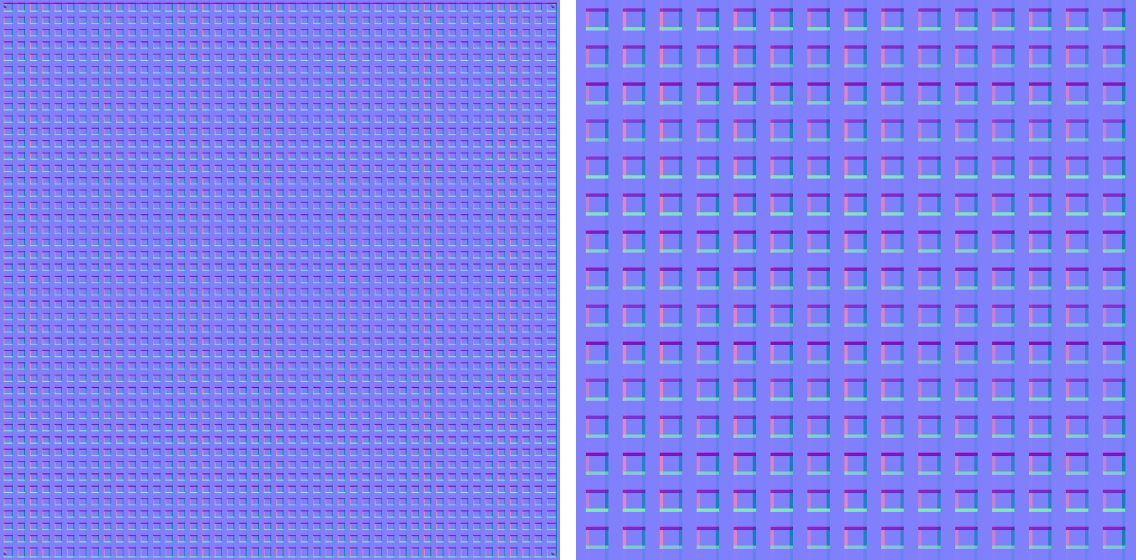
Left, the full canvas; right, a detail of the centre.
Reproduce this texture map procedurally as a Shadertoy shader.

```glsl
// Tangent-space normal map of a panel with a 45 by 45 grid of square recesses and corner bolts.

const float CELLS = 45.0;
const vec2 PITCH = vec2(0.02198, 0.02204);   // cell spacing
const vec2 FIRST = vec2(0.0095, 0.0077);     // first recess, from upper left
const vec2 RECESS = vec2(0.0134, 0.0132);    // recess size
const vec2 RIM_LO = vec2(0.0066, 0.0050);
const vec2 RIM_HI = vec2(0.9945, 0.9955);
const float BEVEL = 0.0020;
const float STEEPNESS = 0.9;
const vec3 FLAT_COLOR = vec3(0.50, 0.50, 0.99);

float hash(float n, float seed) {
    return fract(sin(n * 12.99 + seed * 78.23) * 4375.85);
}

// Share of a pixel of width px that lies between a and b.
float band(float x, float a, float b, float px) {
    return clamp((min(x + 0.5 * px, b) - max(x - 0.5 * px, a)) / px, 0.0, 1.0);
}

vec3 slopeColor(vec2 tilt) {
    return 0.5 + 0.5 * vec3(tilt, sqrt(max(0.0, 1.0 - dot(tilt, tilt))));
}

// Bevel strength differs from one row or column to the next.
float wear(float index, float seed) {
    return mix(0.55, 1.0, hash(index, seed));
}

// Four bevels of a rectangle; amount holds left, right, top, bottom.
vec3 bevels(vec3 color, vec2 p, vec2 lo, vec2 hi, vec4 amount, vec2 gapAmount, float px) {
    float insideX = band(p.x, lo.x, hi.x, px);
    float insideY = band(p.y, lo.y, hi.y, px);
    float left = band(p.x, lo.x, lo.x + BEVEL, px) * mix(gapAmount.x, 1.0, insideY);
    float right = band(p.x, hi.x - BEVEL, hi.x, px) * mix(gapAmount.y, 1.0, insideY);
    float top = band(p.y, lo.y, lo.y + BEVEL, px) * insideX;
    float bottom = band(p.y, hi.y - BEVEL, hi.y, px) * insideX;
    color = mix(color, slopeColor(vec2(STEEPNESS, 0.0)), left * amount.x);
    color = mix(color, slopeColor(vec2(-STEEPNESS, 0.0)), right * amount.y);
    color = mix(color, slopeColor(vec2(0.0, -STEEPNESS)), top * amount.z);
    return mix(color, slopeColor(vec2(0.0, STEEPNESS)), bottom * amount.w);
}

vec3 recesses(vec3 color, vec2 p, float px) {
    vec2 gap = PITCH - RECESS;
    vec2 cell = clamp(floor((p - FIRST + 0.5 * gap) / PITCH), 0.0, CELLS - 1.0);
    vec2 lo = FIRST + cell * PITCH;
    vec2 hi = lo + RECESS;
    // Outermost recesses reach the rim.
    lo = mix(lo, RIM_LO, equal(cell, vec2(0.0)));
    hi = mix(hi, RIM_HI, equal(cell, vec2(CELLS - 1.0)));
    vec4 amount = vec4(wear(cell.x, 1.0), wear(cell.x, 2.0),
                       wear(cell.y, 3.0), wear(cell.y, 4.0));
    return bevels(color, p, lo, hi, amount, vec2(0.08, 0.25), px);
}

vec3 bolt(vec3 color, vec2 p, vec2 center, float radius, float px) {
    vec2 d = (p - center) / radius;
    float mask = 1.0 - smoothstep(-0.5 * px, 0.5 * px, length(p - center) - radius);
    vec2 tilt = vec2(d.x, -d.y) * STEEPNESS;
    return mix(color, slopeColor(tilt) * 0.85, mask);
}

void mainImage(out vec4 fragColor, in vec2 fragCoord) {
    vec2 p = fragCoord / iResolution.xy;
    p.y = 1.0 - p.y;
    float px = 1.0 / min(iResolution.x, iResolution.y);

    vec3 color = recesses(FLAT_COLOR, p, px);

    // Raised rim of the whole panel
    color = bevels(color, p, RIM_LO, RIM_HI, vec4(0.15, 0.8, 0.85, 0.35), vec2(0.0), px);

    // Corner bolts
    for (int i = 0; i < 4; i++) {
        vec2 corner = vec2(float(i % 2), float(i / 2));
        vec2 center = mix(vec2(0.0095, 0.0108), vec2(0.988, 0.988), corner);
        color = bolt(color, p, center, 0.0034, px);
    }

    // Small scuffs near the lower left
    for (int i = 0; i < 3; i++) {
        float n = float(i);
        vec2 center = vec2(0.077 + 0.004 * hash(n, 5.0), 0.785 + 0.011 * n);
        color = bolt(color, p, center, 0.0009, px);
    }

    fragColor = vec4(color, 1.0);
}
```
